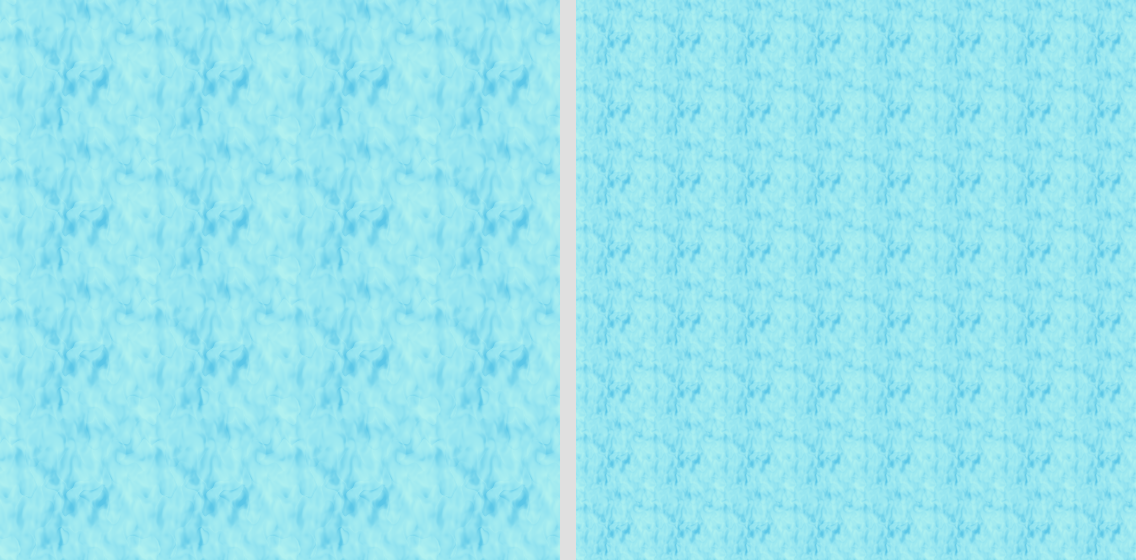
Left: one tile. Right: repeated 2 by 2.
A Shadertoy shader for this texture:

```glsl
// Pale turquoise folded, watery paint: one tile repeated 4 by 4 without seams.
// Wrapped gradient noise bends the tile; soft stains, a wavy vertical band of
// strands and a fan of streaks then set a tone that is mapped to three colours.

const float REPEATS = 4.0;
const float TAU = 6.2831853;
const vec3 DEEP  = vec3(0.36, 0.78, 0.905);
const vec3 MID   = vec3(0.575, 0.89, 0.94);
const vec3 LIGHT = vec3(0.69, 0.945, 0.94);
const float BASE_TONE = 0.61;
const float WARP = 0.05;
const float BAND_X = 0.44;
const float BAND_WIDTH = 0.10;
const float BAND_DEPTH = 0.20;
const vec2 FAN_CENTER = vec2(0.69, 0.35);
const float FAN_RADIUS = 0.17;
const float FAN_DEPTH = 0.45;
const float FOLD_DEPTH = 0.30;
const float GLINT = 0.20;

// Stains: centre and radii, then tilt and weight (negative is darker).
const int STAINS = 11;
const vec4 STAIN_SHAPE[STAINS] = vec4[](
    vec4(0.10, 0.73, 0.10, 0.045), vec4(0.27, 0.77, 0.035, 0.09),
    vec4(0.13, 0.34, 0.09, 0.11),  vec4(0.85, 0.86, 0.04, 0.14),
    vec4(0.97, 0.01, 0.06, 0.035), vec4(0.40, 0.33, 0.08, 0.16),
    vec4(0.92, 0.55, 0.08, 0.11),  vec4(0.88, 0.25, 0.08, 0.20),
    vec4(0.05, 0.92, 0.10, 0.09),  vec4(0.24, 0.60, 0.10, 0.06),
    vec4(0.72, 0.40, 0.03, 0.12));
const vec2 STAIN_STYLE[STAINS] = vec2[](
    vec2(0.1, -0.42), vec2(0.1, -0.22), vec2(0.3, -0.22), vec2(0.5, -0.30),
    vec2(0.2, -0.30), vec2(-0.4, -0.04), vec2(0.0, 0.16), vec2(0.0, 0.12),
    vec2(0.3, 0.16), vec2(-0.5, 0.16), vec2(-0.6, -0.32));

// Integer hash giving a gradient at a lattice point.
vec2 gradientAt(vec2 cell, float seed) {
    uvec2 h = uvec2(cell) + uvec2(uint(seed) * 61u, uint(seed) * 97u);
    h = h * 1664525u + 1013904223u;
    h.x += h.y * 1664525u;
    h.y += h.x * 1664525u;
    h ^= h >> 16u;
    h.x += h.y * 1664525u;
    h.y += h.x * 1664525u;
    h ^= h >> 16u;
    return vec2(h & 65535u) / 32767.5 - 1.0;
}

// Gradient noise that wraps after a whole number of cells.
float noise(vec2 p, vec2 period, float seed) {
    vec2 i = floor(p), f = p - i;
    vec2 u = f * f * f * (f * (f * 6.0 - 15.0) + 10.0);
    vec2 lo = mod(i, period), hi = mod(i + 1.0, period);
    float a = dot(gradientAt(lo, seed), f);
    float b = dot(gradientAt(vec2(hi.x, lo.y), seed), f - vec2(1, 0));
    float c = dot(gradientAt(vec2(lo.x, hi.y), seed), f - vec2(0, 1));
    float d = dot(gradientAt(hi, seed), f - 1.0);
    return mix(mix(a, b, u.x), mix(c, d, u.x), u.y);
}

float tileNoise(vec2 p, vec2 cells, float seed) {
    return noise(p * cells, cells, seed);
}

// Shortest offset between two points of the wrapping tile.
vec2 wrapDelta(vec2 a, vec2 b) {
    vec2 d = a - b;
    return d - round(d);
}

float stains(vec2 p) {
    float sum = 0.0;
    for (int i = 0; i < STAINS; i++) {
        vec2 d = wrapDelta(p, STAIN_SHAPE[i].xy);
        float c = cos(STAIN_STYLE[i].x), s = sin(STAIN_STYLE[i].x);
        d = vec2(c * d.x + s * d.y, c * d.y - s * d.x) / STAIN_SHAPE[i].zw;
        sum += STAIN_STYLE[i].y * exp(-dot(d, d));
    }
    return sum;
}

// Wavy vertical band made of long, fine strands.
float band(vec2 p) {
    float sway = 0.04 * sin(TAU * (p.y - 0.5)) + 0.014 * sin(TAU * 3.0 * p.y);
    vec2 q = vec2(p.x - sway, p.y);
    float x = wrapDelta(q, vec2(BAND_X, q.y)).x / BAND_WIDTH;
    float strands = tileNoise(q, vec2(22, 3), 11.0);
    return exp(-x * x) * (0.7 + 2.0 * strands);
}

// Streaks spreading upward from one point.
float fan(vec2 p) {
    vec2 d = wrapDelta(p, FAN_CENTER);
    float r = length(d) / FAN_RADIUS;
    float angle = atan(d.y, d.x) / TAU;
    float streaks = noise(vec2(angle * 19.0, r * 1.5), vec2(19, 16), 23.0);
    float upward = 0.12 + 0.88 * smoothstep(-0.03, 0.09, d.y + 0.3 * d.x);
    return exp(-r * r * 1.3) * upward * (0.5 + 1.5 * streaks * smoothstep(0.0, 0.4, r));
}

// Crease with one crisp side and one fading side.
float fold(float n) {
    return smoothstep(-0.04, 0.03, n) * exp(-7.0 * max(n, 0.0));
}

void mainImage(out vec4 fragColor, in vec2 fragCoord) {
    vec2 tile = fract(fragCoord / iResolution.xy * REPEATS);

    // Repeated bending folds the noise into brushed shapes.
    vec2 p = tile;
    for (int i = 0; i < 3; i++) {
        float k = float(i), scale = exp2(k);
        vec2 cells = vec2(4, 3) * scale;
        p += WARP * vec2(1.0, 1.5) / sqrt(scale)
           * vec2(tileNoise(p, cells, 1.0 + k), tileNoise(p, cells, 5.0 + k));
    }

    // Shading at several sizes, then dark folds and thin pale glints.
    float tone = BASE_TONE + 0.05 * cos(TAU * (p.x - 0.95));
    tone += 0.28 * tileNoise(p, vec2(6, 4), 31.0);
    tone += 0.50 * tileNoise(p, vec2(11, 7), 32.0);
    tone += 0.40 * tileNoise(p, vec2(20, 12), 33.0);
    tone += 0.18 * tileNoise(p, vec2(36, 22), 37.0);
    float mask = smoothstep(-0.25, 0.3, tileNoise(tile, vec2(5, 5), 34.0));
    tone -= FOLD_DEPTH * mask * (fold(tileNoise(p, vec2(8, 6), 35.0)) - 0.2);
    tone += GLINT * mask * exp(-24.0 * abs(tileNoise(p, vec2(9, 5), 36.0)));

    tone += stains(mix(tile, p, 0.7)) - BAND_DEPTH * band(p) - FAN_DEPTH * fan(mix(tile, p, 0.4));
    tone = clamp(tone, 0.0, 1.0);
    vec3 color = tone < 0.5 ? mix(DEEP, MID, tone * 2.0) : mix(MID, LIGHT, tone * 2.0 - 1.0);
    fragColor = vec4(color, 1.0);
}
```
